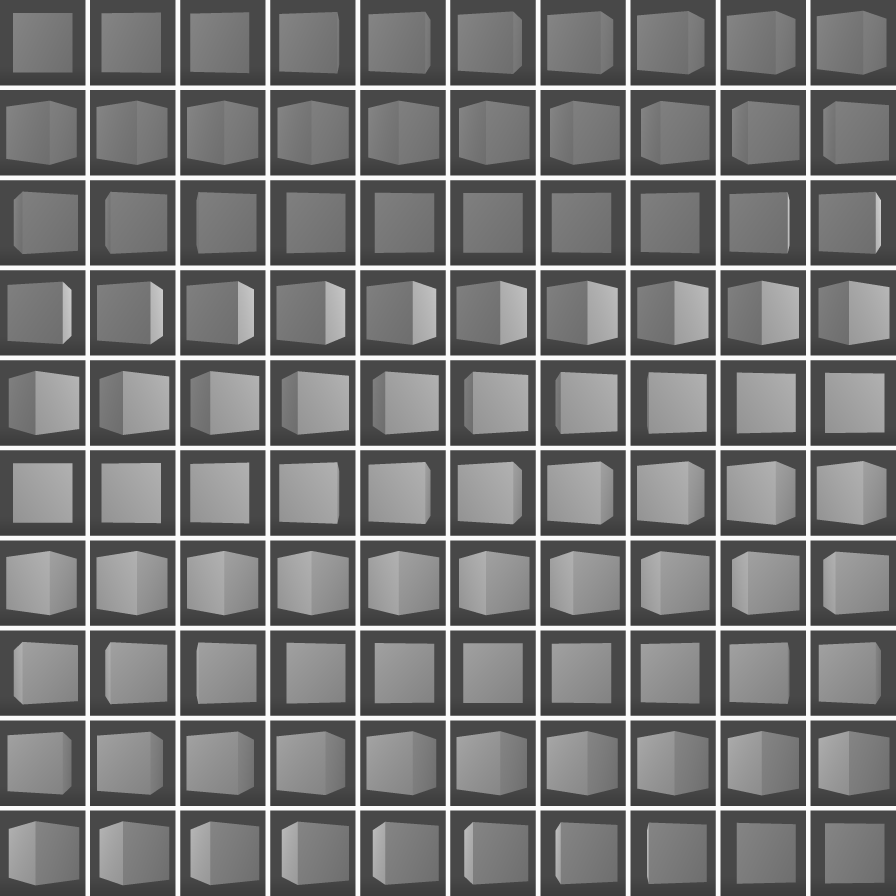
Write a WebGL 2 fragment shader that draws this pattern.

```glsl
#version 300 es
precision highp float;

uniform vec2 u_resolution;
out vec4 fragColor;

// Grid, in canvas units
const float GRID_COUNT = 10.0;
const float GAP = 0.0052;
const float PITCH = (1.0 + GAP) / GRID_COUNT;
const float CELL = PITCH - GAP;

// Unit cube seen in perspective
const float CAMERA_DISTANCE = 3.24;
const float FOCAL_LENGTH = 0.1823;
const float HALF_SIDE = 0.5;

// Grey levels
const float GAP_GREY = 0.985;
const float BACK_GREY = 0.282;
const float FLOOR_GREY = 0.24;
const vec4 FACE_GREY = vec4(0.475, 0.465, 0.635, 0.57);
const vec4 FACE_SLOPE = vec4(-0.03, -0.02, 0.035, -0.03);
const vec4 FACE_RISE = vec4(0.015, 0.015, 0.025, 0.03);
const vec4 GLINT_SIDE = vec4(0.0, 0.0, -1.0, 1.0);
const float GLINT_STRENGTH = 0.14;

const int SAMPLES = 4;
const float TAU = 6.2831853;

float backdrop(float height) {
    return mix(FLOOR_GREY, BACK_GREY, smoothstep(0.0, 0.25, height));
}

// Grey of one face; position runs from -1 to 1 across it
float faceShade(int face, vec2 position, float facing) {
    float glint = pow(max(GLINT_SIDE[face] * sin(facing), 0.0), 4.0);
    return FACE_GREY[face] + FACE_SLOPE[face] * position.x
         + FACE_RISE[face] * position.y + GLINT_STRENGTH * glint;
}

// Cast a ray at the four upright faces of the turned cube
float cubeShade(vec2 point, float turn, float background) {
    vec3 ray = vec3(point / FOCAL_LENGTH, -1.0);
    for (int face = 0; face < 4; face++) {
        float facing = turn - float(face) * TAU / 4.0;
        vec2 normal = vec2(-sin(facing), cos(facing));
        vec2 tangent = vec2(normal.y, -normal.x);
        float clearance = normal.y * CAMERA_DISTANCE - HALF_SIDE;
        float approach = -dot(normal, ray.xz);
        if (clearance <= 0.0 || approach <= 0.0) continue;

        vec3 hit = vec3(0.0, 0.0, CAMERA_DISTANCE) + ray * clearance / approach;
        vec2 position = vec2(dot(tangent, hit.xz), hit.y) / HALF_SIDE;
        if (max(abs(position.x), abs(position.y)) <= 1.0) {
            return faceShade(face, position, facing);
        }
    }
    return background;
}

// One full turn runs through the cells, row by row from the top
float gridShade(vec2 uv) {
    vec2 fromTop = vec2(uv.x, 1.0 - uv.y);
    vec2 cell = floor(fromTop / PITCH);
    vec2 local = fromTop - cell * PITCH;
    if (max(local.x, local.y) > CELL) return GAP_GREY;

    float frame = cell.y * GRID_COUNT + cell.x;
    float turn = TAU * frame / (GRID_COUNT * GRID_COUNT);
    vec2 centred = vec2(local.x - 0.5 * CELL, 0.5 * CELL - local.y);
    return cubeShade(centred, turn, backdrop(1.0 - local.y / CELL));
}

void main() {
    // Average a small grid of samples for smooth edges
    float grey = 0.0;
    for (int i = 0; i < SAMPLES * SAMPLES; i++) {
        vec2 offset = (vec2(i % SAMPLES, i / SAMPLES) + 0.5) / float(SAMPLES) - 0.5;
        grey += gridShade((gl_FragCoord.xy + offset) / u_resolution);
    }
    fragColor = vec4(vec3(grey / float(SAMPLES * SAMPLES)), 1.0);
}
```
